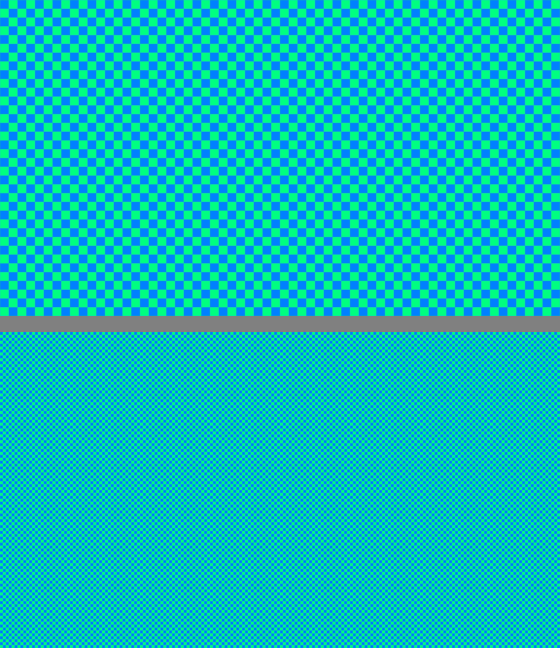
Top: one tile. Bottom: repeated 3 by 3.
Reproduce this pattern procedurally as a WebGL 1 fragment shader.

```glsl
precision highp float;
// Seamless two-colour checkerboard of green and blue squares with softened edges.

uniform vec2 u_resolution;

const vec2 CELLS = vec2(64.0, 36.0);      // squares across and down, both even so it tiles
const vec3 GREEN = vec3(0.0, 1.0, 0.5);
const vec3 BLUE = vec3(0.0, 0.5, 1.0);
const vec3 EDGE_WIDTH = vec3(0.103, 0.103, 0.1265); // softness per channel, in cells
const float BLUE_EDGE_RED = 0.03;         // faint red in the blend, blue side
const float GREEN_EDGE_RED = 0.055;       // faint red in the blend, green side

// Square wave from +1 to -1 with a period of two cells, softened per channel.
vec3 softSquareWave(float x) {
  float side = 1.0 - 2.0 * mod(floor(x), 2.0);
  float edgeDistance = 0.5 - abs(fract(x) - 0.5);
  vec3 ramp = smoothstep(-EDGE_WIDTH, EDGE_WIDTH, vec3(edgeDistance));
  return side * (2.0 * ramp - 1.0);
}

void main() {
  vec2 cell = gl_FragCoord.xy / u_resolution * CELLS;

  // The product of both waves is positive on green squares, negative on blue.
  vec3 greenness = 0.5 + 0.5 * softSquareWave(cell.x) * softSquareWave(cell.y);
  vec3 color = mix(BLUE, GREEN, greenness);

  // Slight red where the two colours blend.
  float blend = 4.0 * greenness.r * (1.0 - greenness.r);
  color.r += blend * mix(BLUE_EDGE_RED, GREEN_EDGE_RED, greenness.r);

  gl_FragColor = vec4(color, 1.0);
}
```
